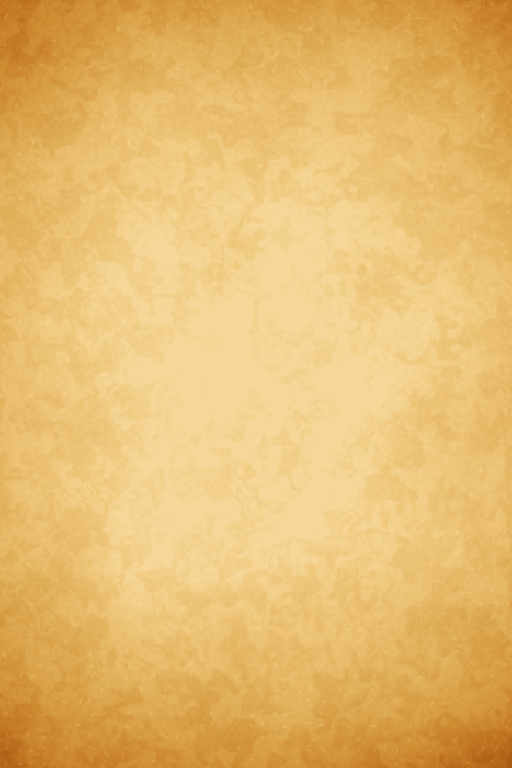
A Shadertoy shader for this texture:

```glsl
const vec2 GLOW_CENTER = vec2(0.53, 0.52);
const float SIDE_FADE = 1.75;      // tone steps gained at the side edges
const float TOP_FADE = 3.4;
const float BOTTOM_FADE = 4.1;
const float BASE_TONE = -0.15;
const float CLOUD_SCALE = 7.0;     // features per canvas width
const float MOTTLE_SCALE = 30.0;
const float GRAIN_SCALE = 150.0;
const float CLOUD_AMOUNT = 0.9;
const float MOTTLE_AMOUNT = 0.55;
const float GRAIN_AMOUNT = 0.4;
const float FLECK_GRID = 42.0;
const float FLECK_CHANCE = 0.4;

// Paper colours from lit to scorched
const vec3 PAPER[7] = vec3[7](
    vec3(0.965, 0.845, 0.600), vec3(0.932, 0.775, 0.475),
    vec3(0.892, 0.708, 0.378), vec3(0.850, 0.630, 0.280),
    vec3(0.810, 0.550, 0.200), vec3(0.750, 0.450, 0.130),
    vec3(0.670, 0.350, 0.075));

// Soft stains: centre, radius, strength
const vec4 STAINS[9] = vec4[9](
    vec4(0.46, 0.655, 0.07, 0.50), vec4(0.73, 0.625, 0.08, 0.40),
    vec4(0.13, 0.690, 0.10, 0.45), vec4(0.51, 0.800, 0.07, 0.30),
    vec4(0.49, 0.400, 0.10, 0.35), vec4(0.16, 0.440, 0.08, 0.35),
    vec4(0.07, 0.910, 0.11, 0.55), vec4(0.80, 0.410, 0.10, 0.35),
    vec4(0.28, 0.270, 0.12, -0.40));

float hash(vec2 p) {
    vec3 q = fract(p.xyx * vec3(0.1031, 0.1030, 0.0973));
    q += dot(q, q.yzx + 33.33);
    return fract((q.x + q.y) * q.z);
}

float noise(vec2 p) {
    vec2 cell = floor(p), f = fract(p);
    f = f * f * (3.0 - 2.0 * f);
    float low = mix(hash(cell), hash(cell + vec2(1, 0)), f.x);
    float high = mix(hash(cell + vec2(0, 1)), hash(cell + vec2(1, 1)), f.x);
    return mix(low, high, f.y);
}

float fbm(vec2 p) {
    float sum = 0.0, amp = 0.5;
    for (int i = 0; i < 5; i++) {
        sum += amp * noise(p);
        p = mat2(1.6, 1.2, -1.2, 1.6) * p + 17.3;
        amp *= 0.52;
    }
    return sum;
}

// Tone steps added by distance from the glow
float vignette(vec2 uv) {
    vec2 d = uv - GLOW_CENTER;
    vec2 reach = mix(GLOW_CENTER, 1.0 - GLOW_CENTER, step(0.0, d));
    vec2 r = abs(d) / reach;
    float vertical = d.y > 0.0 ? TOP_FADE : BOTTOM_FADE;
    return SIDE_FADE * pow(r.x, 2.2) + vertical * pow(r.y, 2.6);
}

float stains(vec2 uv, vec2 aspect) {
    float sum = 0.0;
    for (int i = 0; i < 9; i++) {
        vec2 d = (uv - STAINS[i].xy) * aspect / STAINS[i].z;
        sum += STAINS[i].w * exp(-dot(d, d));
    }
    return sum;
}

// Short pale fibres, at most one per grid cell
float flecks(vec2 p, float pixel) {
    vec2 g = p * FLECK_GRID, cell = floor(g);
    vec2 jitter = vec2(hash(cell + 3.7), hash(cell + 91.2));
    vec2 d = fract(g) - mix(vec2(0.3), vec2(0.7), jitter);
    float angle = 6.2832 * hash(cell + 47.1);
    vec2 dir = vec2(cos(angle), sin(angle));
    float halfLength = 0.18 * hash(cell + 29.4);
    float along = clamp(dot(d, dir), -halfLength, halfLength);
    float blur = pixel * FLECK_GRID;
    float line = 1.0 - smoothstep(0.02, 0.05 + blur, length(d - dir * along));
    return line * step(hash(cell + 63.8), FLECK_CHANCE);
}

vec3 paperColor(float tone) {
    tone = clamp(tone, 0.0, 5.999);
    int i = int(tone);
    return mix(PAPER[i], PAPER[i + 1], fract(tone));
}

void mainImage(out vec4 fragColor, in vec2 fragCoord) {
    vec2 uv = fragCoord / iResolution.xy;
    vec2 p = fragCoord / iResolution.x;
    vec2 aspect = vec2(1.0, iResolution.y / iResolution.x);

    // Broad light and stains
    float fade = vignette(uv);
    float tone = BASE_TONE + fade;
    float clouds = fbm(p * CLOUD_SCALE + 5.0);
    float breakup = mix(0.6, 1.4, fbm(p * 24.0 + 40.0));
    tone += CLOUD_AMOUNT * (clouds - 0.48) + stains(uv, aspect) * breakup;

    // Ragged mottling and fine grain
    vec2 warp = vec2(noise(p * 45.0), noise(p * 45.0 + 80.0)) - 0.5;
    float mottle = fbm(p * MOTTLE_SCALE + warp * 1.6);
    tone += MOTTLE_AMOUNT * (smoothstep(0.36, 0.66, mottle) - 0.45);
    tone += GRAIN_AMOUNT * (noise(p * GRAIN_SCALE) - 0.5);

    // Pale fibres stand out where the paper is darker
    float visibility = 0.15 + 0.5 * smoothstep(0.3, 3.0, fade);
    tone -= flecks(p, 1.0 / iResolution.x) * visibility;

    fragColor = vec4(paperColor(tone), 1.0);
}
```
